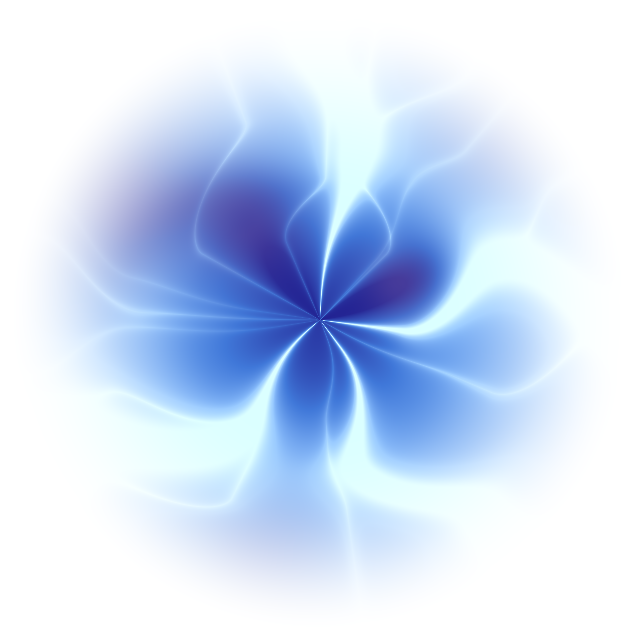
Reproduce this background procedurally as a Shadertoy shader.

```glsl
// Draws a glowing blue disc of curved electric strands that fan out from its centre.

// Colours from the darkest to the brightest energy
const vec3 DEEP   = vec3(0.13, 0.13, 0.57);
const vec3 AZURE  = vec3(0.25, 0.47, 0.85);
const vec3 SKY    = vec3(0.57, 0.77, 1.00);
const vec3 FLARE  = vec3(0.86, 1.00, 1.00);
const vec3 MAUVE  = vec3(0.42, 0.31, 0.62);
const vec3 PAPER  = vec3(1.0);

// Disc and light levels, with a disc radius of about 1
const float VEIL_START = 0.37;
const float VEIL_END   = 0.98;
const float CORE_LIGHT = 0.10;
const float RIM_LIGHT  = 0.38;
const float ARM_LIGHT  = 0.85;
const float HALO_LIGHT = 0.24;
const float HALO_SPREAD = 3.5;
const float THREAD_WIDTH = 0.028;

const float PI = 3.14159;
const float TAU = 6.28318;

float saturate(float x) { return clamp(x, 0.0, 1.0); }

// Shortest distance between two angles
float angleGap(float a, float b) {
    return abs(mod(a - b + PI, TAU) - PI);
}

// Distance in angle to a strand that swings twice on its way out;
// each swing is (turn, start radius, end radius)
float strand(vec2 polar, float heading, vec3 first, vec3 second) {
    float bend = first.x * smoothstep(first.y, first.z, polar.x)
               + second.x * smoothstep(second.y, second.z, polar.x);
    return angleGap(polar.y, heading + bend);
}

// Broad bright arm with a soft halo
float arm(float gap, float radius, float thickness) {
    float width = thickness * (0.27 + 0.73 * smoothstep(0.08, 0.55, radius));
    return ARM_LIGHT * exp(-gap / width)
         + HALO_LIGHT * exp(-gap / (HALO_SPREAD * width));
}

// Fine filament with a faint halo
float thread(float gap, float strength) {
    return strength * (exp(-gap / THREAD_WIDTH)
                     + 0.5 * exp(-gap / (5.0 * THREAD_WIDTH)));
}

// Round soft spot
float spot(vec2 p, vec2 centre, float size) {
    vec2 d = (p - centre) / size;
    return exp(-dot(d, d));
}

// Dark wedge between strands
float wedge(float angle, float heading, float spread) {
    float d = angleGap(angle, heading) / spread;
    return exp(-d * d);
}

float armLight(vec2 q) {
    return arm(strand(q,  1.53, vec3(-0.19, 0.00, 0.50), vec3( 0.26, 0.54, 0.88)), q.x, 0.085)
         + arm(strand(q, -0.13, vec3( 0.45, 0.26, 0.57), vec3(-0.36, 0.58, 0.96)), q.x, 0.110)
         + arm(strand(q, -0.93, vec3(-0.42, 0.10, 0.50), vec3( 0.48, 0.44, 0.78)), q.x, 0.105)
         + arm(strand(q, -2.46, vec3( 0.32, -0.02, 0.42), vec3(-0.55, 0.34, 0.88)), q.x, 0.150);
}

float threadLight(vec2 q) {
    // Upper loops
    float light = thread(strand(q, 1.98, vec3(-0.45, 0.26, 0.45), vec3(0.0, 0.5, 0.9)), 0.17);
    light += thread(strand(q, 0.78, vec3( 0.60, 0.29, 0.50), vec3( 0.00, 0.50, 0.90)), 0.17);
    light += thread(strand(q, 2.63, vec3(-0.70, 0.42, 0.66), vec3( 0.00, 0.50, 0.90)), 0.16);
    light += thread(strand(q, 0.82, vec3( 0.16, 0.25, 0.50), vec3(-0.12, 0.52, 0.70)), 0.09);
    // Left fan
    light += thread(strand(q, 3.13, vec3(-0.03, 0.10, 0.50), vec3(-0.25, 0.55, 0.90)), 0.13);
    light += thread(strand(q, 3.00, vec3(-0.08, 0.20, 0.60), vec3(-0.20, 0.60, 0.90)), 0.08);
    light += thread(strand(q, 3.30, vec3(-0.12, 0.10, 0.60), vec3( 0.15, 0.60, 0.90)), 0.08);
    // Lower right and bottom
    light += thread(strand(q, -0.52, vec3( 0.12, 0.00, 0.45), vec3( 0.40, 0.58, 0.92)), 0.18);
    light += thread(strand(q, -1.20, vec3(-0.31, 0.05, 0.32), vec3( 0.08, 0.40, 0.60)), 0.15);
    // Forks that leave the arms
    float fork = thread(strand(q, -2.25, vec3(0.22, 0.10, 0.50), vec3(-0.50, 0.62, 0.86)), 0.16);
    fork += thread(strand(q,  1.52, vec3(-0.19, 0.00, 0.50), vec3(-0.30, 0.56, 0.90)), 0.16);
    fork += thread(strand(q, -0.13, vec3( 0.45, 0.26, 0.57), vec3( 0.20, 0.60, 0.85)), 0.13);
    fork += thread(strand(q, -2.46, vec3( 0.25, 0.00, 0.32), vec3(-0.60, 0.34, 0.70)), 0.16);
    return light + fork * smoothstep(0.25, 0.55, q.x);
}

void mainImage(out vec4 fragColor, in vec2 fragCoord) {
    vec2 p = (2.0 * fragCoord - iResolution.xy) / min(iResolution.x, iResolution.y);
    float radius = length(p);
    vec2 polar = vec2(radius, atan(p.y, p.x + 1e-6));

    // Ambient light, held back in the two dark petals
    float energy = mix(CORE_LIGHT, RIM_LIGHT + CORE_LIGHT, smoothstep(0.0, 0.6, radius));
    float petalTurn = 0.42 * smoothstep(0.40, 0.70, radius);
    energy -= 0.27 * wedge(polar.y, 2.20 + petalTurn, 0.35);
    energy -= 0.30 * wedge(polar.y, 0.42, 0.25) * (1.0 - smoothstep(0.25, 0.55, radius));
    energy = max(energy, 0.0) + armLight(polar) + threadLight(polar);

    // Energy to colour
    vec3 color = mix(DEEP, AZURE, saturate(energy / 0.35));
    color = mix(color, SKY, saturate((energy - 0.35) / 0.35));

    // Mauve haze inside the petals and along the rim
    float haze = spot(p, vec2(-0.23, 0.31), 0.17) + spot(p, vec2(-0.63, 0.36), 0.25)
               + spot(p, vec2(0.25, 0.12), 0.11) + spot(p, vec2(0.60, 0.60), 0.23)
               + spot(p, vec2(-0.20, -0.80), 0.25);
    color = mix(color, MAUVE, 0.48 * saturate(haze) * (1.0 - smoothstep(0.35, 0.9, energy)));
    color = mix(color, FLARE, smoothstep(0.60, 1.08, energy));

    // Fade the disc into the white ground
    color = mix(color, PAPER, smoothstep(VEIL_START, VEIL_END, radius));
    fragColor = vec4(color, 1.0);
}
```
